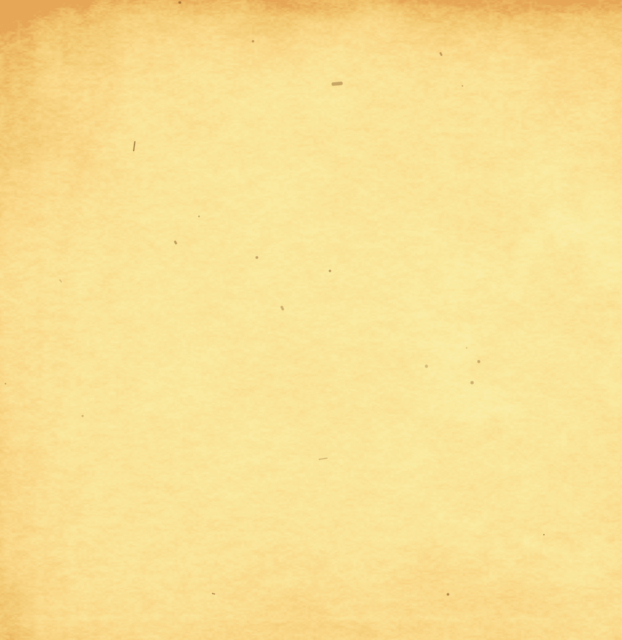
Reproduce this texture procedurally as a Shadertoy shader.

```glsl
// Aged golden paper: fine wavy grain, browned edges, pale stains and tiny specks.
#define BASE_TONE 0.50
#define TOP_BURN 2.1
#define SIDE_BURN 1.5
#define BOTTOM_BURN 1.5
#define BLOTCH 2.2
#define GRAIN 1.7
#define GRAIN_SCALE 150.0
#define SPECKS 22
#define SPECK_COLOR vec3(0.55, 0.36, 0.16)
#define PALE_COLOR vec3(0.99, 0.95, 0.72)

float hash(vec2 p) {
    vec3 q = fract(vec3(p.xyx) * 0.1031);
    q += dot(q, q.yzx + 33.33);
    return fract((q.x + q.y) * q.z);
}

float noise(vec2 p) {
    vec2 cell = floor(p), f = fract(p);
    f = f * f * (3.0 - 2.0 * f);
    return mix(mix(hash(cell), hash(cell + vec2(1, 0)), f.x),
               mix(hash(cell + vec2(0, 1)), hash(cell + vec2(1, 1)), f.x), f.y);
}

float fbm(vec2 p) {
    float sum = 0.0, amp = 0.5;
    for (int i = 0; i < 5; i++) {
        sum += amp * noise(p);
        p = mat2(1.6, 1.2, -1.2, 1.6) * p + 17.3;
        amp *= 0.5;
    }
    return sum;
}

// Tone 0 is the lightest paper, 5 the deepest brown; below 0 turns pale.
vec3 paperColor(float tone) {
    vec3 ramp[6] = vec3[6](
        vec3(0.98, 0.92, 0.63), vec3(0.98, 0.89, 0.59), vec3(0.98, 0.85, 0.54),
        vec3(0.96, 0.81, 0.48), vec3(0.94, 0.75, 0.41), vec3(0.90, 0.66, 0.34));
    float t = clamp(tone, 0.0, 4.999);
    int i = int(t);
    vec3 color = mix(ramp[i], ramp[i + 1], fract(t));
    return mix(color, PALE_COLOR, clamp(-0.5 * tone, 0.0, 1.0));
}

// Browning towards the edges, with an uneven outline.
float edgeTone(vec2 uv) {
    vec2 w = uv + 0.07 * (vec2(fbm(uv * 6.0), fbm(uv * 6.0 + 40.0)) - 0.5);
    float top = max(1.0 - w.y, 0.0);
    float tone = TOP_BURN * exp(-top / 0.035) + 1.9 * exp(-top / 0.13);
    tone += SIDE_BURN * exp(-max(w.x, 0.0) / 0.10);
    tone += 0.7 * exp(-max(1.0 - w.x, 0.0) / 0.06);
    tone += BOTTOM_BURN * exp(-max(w.y, 0.0) / 0.11);
    tone += 0.8 * smoothstep(0.22, 0.16, w.x) * smoothstep(0.62, 0.86, w.y);
    return tone + 0.8 * smoothstep(0.16, 0.03, length((w - vec2(0.80, 0.10)) * vec2(0.8, 1.2)));
}

// Short wavy ridges, longer across than high.
float grain(vec2 p) {
    p.y += 0.004 * (noise(p * 45.0) - 0.5);
    float ridges = noise(p * GRAIN_SCALE * vec2(0.65, 1.4)) - 0.5;
    float fine = noise(p * GRAIN_SCALE * vec2(1.6, 2.4) + 71.0) - 0.5;
    float soft = noise(p * GRAIN_SCALE * vec2(0.2, 0.5) + 23.0) - 0.5;
    return 0.45 * ridges + 0.45 * fine + 0.30 * soft;
}

// Dots and short fibres as capsules of random size and direction.
float specks(vec2 p, float aspect, float pixel) {
    float mask = 0.0;
    for (int i = 0; i < SPECKS; i++) {
        float id = float(i) + 1.0;
        vec2 center = vec2(hash(vec2(id, 3.1)) * aspect, hash(vec2(id, 8.7)));
        float angle = 6.2832 * hash(vec2(id, 5.3));
        float size = hash(vec2(id, 12.9));
        vec2 dir = vec2(cos(angle), sin(angle));
        float halfLen = 0.007 * pow(hash(vec2(id, 21.4)), 4.0);
        vec2 d = p - center;
        d -= dir * clamp(dot(d, dir), -halfLen, halfLen);
        float radius = mix(0.0009, 0.0030, size * size * size);
        float dist = length(d) - radius;
        mask = max(mask, (0.3 + 0.45 * hash(vec2(id, 30.2))) * smoothstep(pixel, -pixel, dist));
    }
    return mask;
}

void mainImage(out vec4 fragColor, in vec2 fragCoord) {
    vec2 uv = fragCoord / iResolution.xy;
    vec2 p = fragCoord / iResolution.y;
    float edge = edgeTone(uv);

    // Cloudy stains and faint vertical rubbing, stronger where browned
    float worn = 0.35 + 0.35 * min(edge, 2.0);
    float tone = BASE_TONE + edge + BLOTCH * worn * (fbm(p * 7.0 + 5.0) - 0.48);
    tone += 0.5 * worn * (fbm(p * 32.0 + 60.0) - 0.48);
    tone += 0.5 * (noise(p * vec2(80.0, 9.0)) - 0.5) * smoothstep(0.3, 0.1, uv.x);

    // Pale stains on the right and a thin pale crease at the bottom
    float side = smoothstep(0.55, 0.85, uv.x) * smoothstep(0.02, 0.15, uv.y) * smoothstep(0.85, 0.6, uv.y);
    tone -= 0.9 * side * smoothstep(0.46, 0.62, fbm(p * 8.0 + 90.0));
    float crease = abs(uv.y - 0.03 - 0.006 * noise(uv * 12.0));
    tone -= 0.6 * smoothstep(0.008, 0.0, crease) * noise(uv * vec2(14.0, 3.0));

    tone += GRAIN * grain(p);
    vec3 color = paperColor(tone);
    color = mix(color, SPECK_COLOR, specks(p, iResolution.x / iResolution.y, 1.0 / iResolution.y));
    fragColor = vec4(color, 1.0);
}
```
